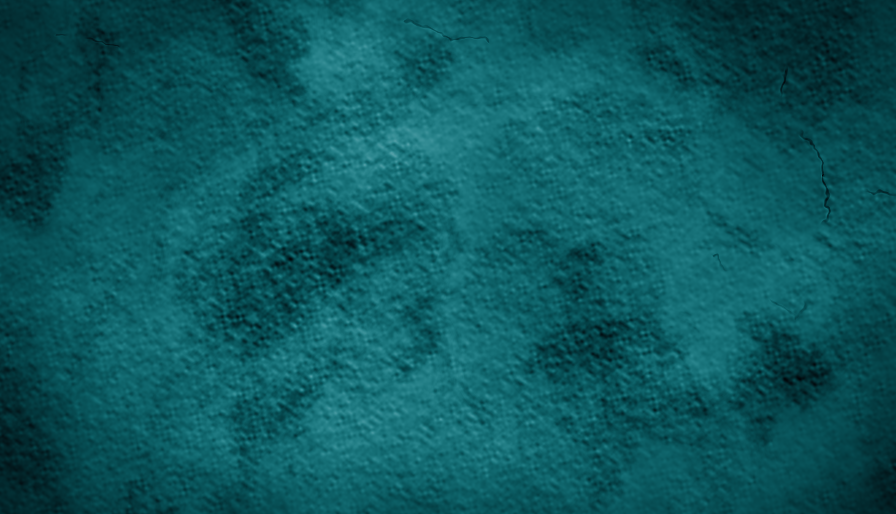
This texture is drawn by a Shadertoy shader. Its source:

```glsl
float hash(vec2 cell) {
    vec3 p = fract(vec3(cell.xyx) * 0.1031);
    p += dot(p, p.yzx + 33.33);
    return fract((p.x + p.y) * p.z);
}

float noise(vec2 p) {
    vec2 i = floor(p), f = fract(p);
    f = f * f * (3.0 - 2.0 * f);
    float low = mix(hash(i), hash(i + vec2(1, 0)), f.x);
    float high = mix(hash(i + vec2(0, 1)), hash(i + vec2(1, 1)), f.x);
    return mix(low, high, f.y);
}

// Fractal sum, normalised to 0..1
float fbm(vec2 p, int octaves) {
    float sum = 0.0, weight = 0.5, total = 0.0;
    for (int i = 0; i < octaves; i++) {
        sum += weight * noise(p);
        total += weight;
        weight *= 0.55;
        p = mat2(1.6, 1.2, -1.2, 1.6) * p + 17.3;
    }
    return sum / total;
}

// Noise lit from the upper left, as a signed slope
float emboss(vec2 p, float scale) {
    vec2 q = mat2(0.83, 0.56, -0.56, 0.83) * p * scale + 40.0;
    return noise(q) - noise(q + vec2(-0.15, 0.75));
}

// Dark strokes swept around a centre
float trowelStrokes(vec2 p, vec2 centre) {
    vec2 d = p - centre;
    float radius = length(d) + 0.10 * (fbm(p * 4.0, 3) - 0.5);
    float angle = atan(d.y, d.x);
    float streak = fbm(vec2(radius * 15.0, angle * 4.5) + 5.0, 5);
    float zone = smoothstep(0.2, 0.5, radius) * smoothstep(1.25, 0.85, radius);
    return zone * smoothstep(0.48, 0.74, streak);
}

// Signed ridge along a segment: dark groove with a pale lower lip
float crack(vec2 p, vec2 a, vec2 b, float width) {
    vec2 along = b - a;
    float t = clamp(dot(p - a, along) / dot(along, along), 0.0, 1.0);
    vec2 offset = p - a - along * t;
    float d = length(offset);
    float side = dot(offset, normalize(vec2(-1.0, -0.6)));
    float groove = 1.0 - smoothstep(0.3 * width, 1.6 * width, d);
    float lip = smoothstep(0.0, width, side) * (1.0 - smoothstep(width, 3.5 * width, d));
    float presence = smoothstep(0.25, 0.6, noise(p * 24.0));
    return presence * (groove - 0.35 * lip);
}

float allCracks(vec2 p) {
    vec2 wobble = vec2(fbm(p * 16.0, 4), fbm(p * 16.0 + 31.0, 4)) - 0.5;
    p += 0.07 * wobble;
    vec2 fork = vec2(1.60, 0.66), foot = vec2(1.53, 0.37);
    float c = crack(p, vec2(1.49, 0.93), fork, 0.0026);
    c += crack(p, fork, vec2(1.62, 0.45), 0.0028);
    c += crack(p, vec2(1.62, 0.45), foot, 0.0030);
    c += crack(p, fork, vec2(1.76, 0.62), 0.0028);
    c += crack(p, vec2(1.39, 0.49), foot, 0.0026);
    c += 0.7 * crack(p, vec2(0.12, 0.95), vec2(0.27, 0.90), 0.0024);
    c += 0.6 * crack(p, vec2(0.80, 0.97), vec2(0.95, 0.91), 0.0022);
    return c;
}

vec3 tealRamp(float tone) {
    return vec3(0.008 + 2.1 * pow(tone, 4.0), tone, 1.03 * tone + 0.014);
}

void mainImage(out vec4 fragColor, in vec2 fragCoord) {
    vec2 p = fragCoord / iResolution.y;
    vec2 fromCentre = fragCoord / iResolution.xy - 0.5;

    // Broad mottling and ragged worn patches
    vec2 warp = vec2(fbm(p * 3.0 + 9.0, 4), fbm(p * 3.0 + 23.0, 4)) - 0.5;
    float mottle = fbm(p * 2.6 + warp + 3.0, 6) - 0.5;
    float worn = smoothstep(0.47, 0.72, fbm(p * vec2(5.5, 4.5) + 1.6 * warp + 61.0, 7));
    float smoothPatch = smoothstep(0.53, 0.60, fbm(p * 3.4 + 1.2 * warp + 80.0, 6));
    float strokes = trowelStrokes(p, vec2(1.1, -0.1));

    // Fine plaster relief, stronger where the surface is worn
    float roughness = 0.75 + 0.6 * max(worn, strokes) - 0.3 * smoothPatch;
    float grain = 0.16 * emboss(p, 125.0) + 0.09 * emboss(p + 7.0, 62.0);
    grain += 0.06 * (noise(p * 190.0) - 0.5);

    float tone = 0.432 + 0.36 * mottle + 0.035 * smoothPatch;
    tone -= 0.12 * worn + 0.10 * strokes;
    tone += roughness * grain;
    tone -= 0.20 * allCracks(p);

    // Darkened corners with an uneven stain along the borders
    float edge = length(fromCentre) + 0.28 * (fbm(p * 3.5 + 50.0, 5) - 0.5);
    tone *= 1.0 - 0.62 * smoothstep(0.27, 0.76, edge);

    fragColor = vec4(tealRamp(clamp(tone, 0.02, 0.62)), 1.0);
}
```
